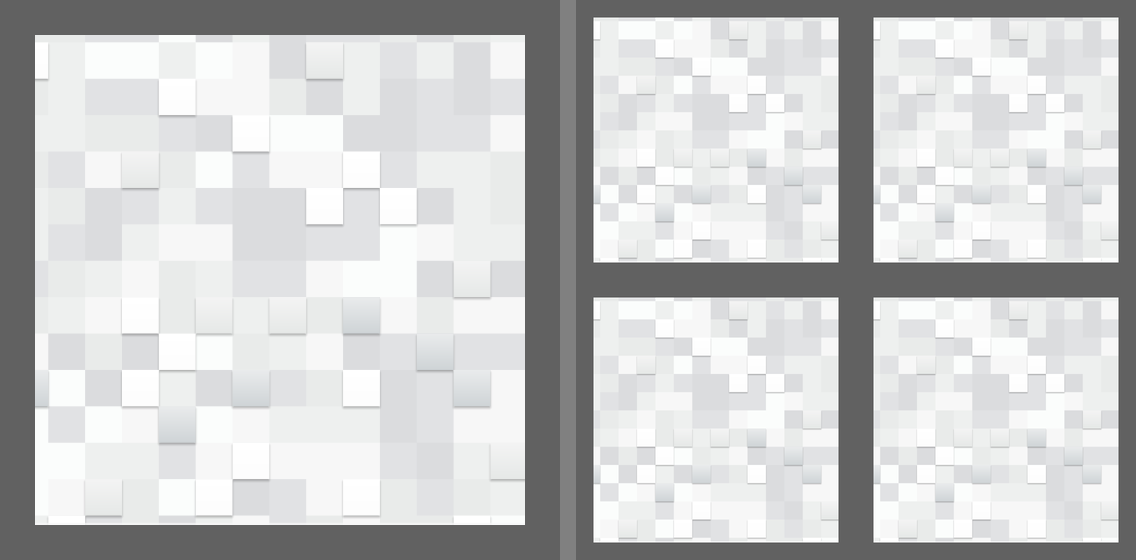
Left: one tile. Right: repeated 2 by 2.
A WebGL 1 fragment shader for this background:

```glsl
precision highp float;
// Pale mosaic panel inside a flat dark frame. Each grid cell hashes to a flat
// tint; a few isolated cells become raised tiles with a gradient and a shadow.
// The uniform frame meets itself at every canvas edge, so the image tiles.

uniform vec2 u_resolution;

const vec3 FRAME_COLOR = vec3(0.38);
const float FRAME_WIDTH = 0.0625;
const vec2 GRID_ORIGIN = vec2(0.0862, 0.0794);
const vec2 CELL_SIZE = vec2(0.0658, 0.0650);
const float RAISED_LEVEL = 0.81;

float hash(vec2 cell, float seed) {
  return fract(sin(dot(cell, vec2(127.1, 311.7)) + seed * 74.7) * 43758.5453);
}

// Antialiased coverage of a box centred on the origin
float boxCoverage(vec2 p, vec2 halfSize, vec2 pixel) {
  vec2 c = clamp(0.5 - (abs(p) - halfSize) / pixel, 0.0, 1.0);
  return c.x * c.y;
}

float boxDistance(vec2 p, float halfSize) {
  vec2 d = abs(p) - halfSize;
  return length(max(d, 0.0)) + min(max(d.x, d.y), 0.0);
}

vec3 flatTint(float h) {
  if (h < 0.21) return vec3(0.970, 0.969, 0.970);
  if (h < 0.30) return vec3(0.984, 0.993, 0.990);
  if (h < 0.52) return vec3(0.933, 0.941, 0.937);
  if (h < 0.68) return vec3(0.914, 0.922, 0.918);
  if (h < 0.87) return vec3(0.882, 0.886, 0.894);
  return vec3(0.859, 0.863, 0.871);
}

// White, pale or grey face, darker towards its lower edge
vec3 raisedTint(float h, float height) {
  if (h < 0.48) return mix(vec3(0.990), vec3(1.0), height);
  if (h < 0.78) return mix(vec3(0.900, 0.910, 0.905), vec3(0.955), height);
  return mix(vec3(0.810, 0.830, 0.840), vec3(0.915, 0.922, 0.926), height);
}

// A cell is raised when its hash is high and beats its four neighbours
float isRaised(vec2 cell) {
  float h = hash(cell, 1.0);
  float sides = max(hash(cell + vec2(1.0, 0.0), 1.0), hash(cell - vec2(1.0, 0.0), 1.0));
  float ends = max(hash(cell + vec2(0.0, 1.0), 1.0), hash(cell - vec2(0.0, 1.0), 1.0));
  return step(max(RAISED_LEVEL, max(sides, ends)), h);
}

float tileShadow(vec2 p) {
  float d = boxDistance(p + vec2(0.0, 0.05), 0.46);
  return 0.36 * (1.0 - smoothstep(-0.06, 0.11, d));
}

vec3 mosaic(vec2 grid, vec2 pixel) {
  vec3 ground = vec3(0.0);
  vec3 faces = vec3(0.0);
  float faceCover = 0.0;
  float light = 1.0;
  for (int j = -1; j <= 1; j++) {
    for (int i = -1; i <= 1; i++) {
      vec2 cell = floor(grid) + vec2(float(i), float(j));
      vec2 p = grid - cell - 0.5;
      float cover = boxCoverage(p, vec2(0.5), pixel);
      float raised = isRaised(cell);
      float height = clamp(p.y + 0.5, 0.0, 1.0);
      ground += cover * flatTint(hash(cell, 2.0));
      faces += cover * raised * raisedTint(hash(cell, 3.0), height);
      faceCover += cover * raised;
      light *= 1.0 - raised * tileShadow(p);
    }
  }
  return ground * light * (1.0 - faceCover) + faces;
}

void main() {
  vec2 uv = gl_FragCoord.xy / u_resolution;
  vec2 pixel = 1.0 / u_resolution;

  vec3 panel = mosaic((uv - GRID_ORIGIN) / CELL_SIZE, pixel / CELL_SIZE);

  // Thin light rim along the panel's lower edge
  float rim = 1.0 - smoothstep(0.003, 0.005, uv.y - FRAME_WIDTH);
  panel = mix(panel, vec3(0.97), 0.7 * rim);

  float inside = boxCoverage(uv - 0.5, vec2(0.5 - FRAME_WIDTH), pixel);
  gl_FragColor = vec4(mix(FRAME_COLOR, panel, inside), 1.0);
}
```
